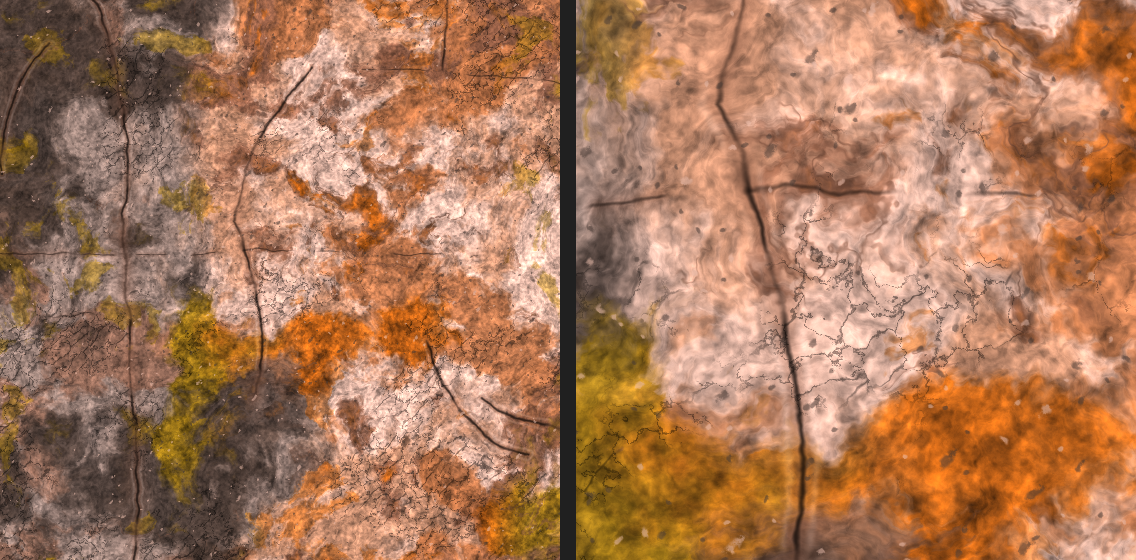
Left, the full canvas; right, a detail of the centre.
Reproduce this texture procedurally as a Shadertoy shader.

```glsl
// Weathered mineral wall: pink and tan plaster with rust stains, a cold grey
// flank, ochre blooms, long folds and fine crazing. Warped value noise drives
// the stains; bowed segments make the folds; Voronoi borders make the crazing.

#define DARK   vec3(0.27, 0.22, 0.20)
#define GREY   vec3(0.60, 0.51, 0.48)
#define BROWN  vec3(0.53, 0.34, 0.26)
#define RUST   vec3(0.70, 0.41, 0.24)
#define TAN    vec3(0.80, 0.57, 0.45)
#define PINK   vec3(0.92, 0.74, 0.67)
#define ORANGE vec3(0.74, 0.36, 0.06)
#define OLIVE  vec3(0.56, 0.42, 0.06)
#define GRIT   0.75
#define RELIEF 2.4
#define CRAZE_SCALE 42.0
#define FOLD_WIDTH 0.0022

vec2 hash2(vec2 p) {
    vec3 q = fract(p.xyx * vec3(0.1031, 0.1030, 0.0973));
    q += dot(q, q.yzx + 33.33);
    return fract((q.xx + q.yz) * q.zy);
}

float noise(vec2 p) {
    vec2 i = floor(p), f = fract(p);
    f = f * f * f * (f * (f * 6.0 - 15.0) + 10.0);
    vec2 e = vec2(0.0, 1.0);
    return mix(mix(hash2(i).x, hash2(i + e.yx).x, f.x),
               mix(hash2(i + e).x, hash2(i + e.yy).x, f.x), f.y);
}

float fbm(vec2 p) {
    float sum = 0.0, amp = 0.5, total = 0.0;
    for (int k = 0; k < 7; k++) {
        sum += amp * noise(p);
        total += amp;
        p = mat2(1.6, 1.2, -1.2, 1.6) * p + 17.3;
        amp *= 0.58;
    }
    return sum / total;
}

// Distance to a segment bowed sideways into a parabola
float arc(vec2 p, vec2 a, vec2 b, float bow) {
    vec2 d = b - a, q = p - a;
    float t = clamp(dot(q, d) / dot(d, d), 0.0, 1.0);
    return length(q - d * t - normalize(vec2(-d.y, d.x)) * bow * 4.0 * t * (1.0 - t));
}

// Soft elliptical region
float blob(vec2 p, vec2 centre, vec2 size) {
    vec2 q = (p - centre) / size;
    return exp(-dot(q, q));
}

// Distance to the nearest Voronoi border, in cells
float craze(vec2 p) {
    vec2 i = floor(p);
    float near = 8.0, second = 8.0;
    for (int k = 0; k < 9; k++) {
        vec2 c = i + vec2(k % 3, k / 3) - 1.0;
        float d = length(c + hash2(c) - p);
        second = min(second, max(near, d));
        near = min(near, d);
    }
    return second - near;
}

void mainImage(out vec4 fragColor, in vec2 fragCoord) {
    vec2 p = fragCoord / iResolution.xy;
    float px = 1.0 / iResolution.y;
    vec2 warp = vec2(fbm(p * 5.0 + 3.1), fbm(p * 5.0 + 41.7)) - 0.5;
    vec2 w = p + 0.16 * warp;

    // Stain fields
    float broad = fbm(w * 4.0 + 7.0);
    float patches = fbm(w * 7.0 + 23.0);
    float stain = fbm(w * vec2(6.0, 8.0) + 61.0);
    float mottle = fbm(w * 13.0 + 90.0);
    float fine = fbm(p * 60.0 + 5.0);

    // Warm plaster with rust
    float glow = blob(p, vec2(0.83, 0.60), vec2(0.22, 0.18)) + 0.7 * blob(p, vec2(0.6, 0.68), vec2(0.12));
    float upper = smoothstep(0.66, 0.95, p.y);
    vec3 col = mix(TAN, PINK, smoothstep(0.42, 0.62, patches + 0.17 * glow - 0.04 * upper));
    float rust = stain + 0.13 * upper - 0.10 * glow;
    col = mix(col, RUST, 0.85 * smoothstep(0.50, 0.62, rust));
    col = mix(col, BROWN, 0.85 * smoothstep(0.54, 0.66, mottle + 0.09 * upper - 0.08 * glow));

    // Cold grey flank and dark soot
    float edge = 0.25 + 0.24 * smoothstep(0.38, 0.08, p.y) + 0.26 * smoothstep(0.87, 1.0, p.y);
    float cold = smoothstep(0.14, -0.12, p.x - edge + 0.9 * (broad - 0.5));
    float soot = 0.17 * blob(p, vec2(0.0, 0.88), vec2(0.16, 0.2)) + 0.18 * blob(p, vec2(0.45, 0.98), vec2(0.14, 0.08))
               + 0.18 * blob(p, vec2(0.37, 0.1), vec2(0.16, 0.2));
    vec3 stone = mix(GREY, BROWN, 0.6 * smoothstep(0.5, 0.62, stain));
    stone = mix(stone, DARK, smoothstep(0.43, 0.60, 0.5 * (mottle + patches) + soot));
    col = mix(col, stone, 0.92 * cold);

    // Ochre blooms, olive at the left turning orange to the right
    float bloom = blob(w, vec2(0.34, 0.42), vec2(0.06, 0.09)) + blob(w, vec2(0.52, 0.39), vec2(0.13, 0.035))
                + blob(w, vec2(0.73, 0.42), vec2(0.07, 0.05)) + 0.7 * blob(w, vec2(0.31, 0.22), vec2(0.04, 0.1))
                + blob(w, vec2(0.96, 0.1), vec2(0.07, 0.04));
    float bloomMask = smoothstep(0.62, 0.9, 0.55 * bloom + mottle) + 0.6 * smoothstep(0.61, 0.68, fbm(w * 11.0 + 130.0));
    vec3 ochre = mix(OLIVE, ORANGE, smoothstep(0.36, 0.46, p.x + 0.3 * warp.x) * smoothstep(0.95, 0.85, p.x));
    col = mix(col, ochre * (0.65 + 0.7 * fine), 0.85 * min(bloomMask, 1.0));

    // Wandering mineral veins
    float vein = smoothstep(0.012, 0.0, abs(broad - 0.48)) * smoothstep(0.42, 0.6, mottle);
    col = mix(col, BROWN * 0.85, 0.55 * vein);

    // Raking light and grit
    vec2 tilt = vec2(0.003, -0.003);
    float slope = fbm(w * 16.0 + 11.0) - fbm((w + tilt) * 16.0 + 11.0);
    col *= 1.0 + RELIEF * slope + GRIT * (fine - 0.5) + 0.25 * (noise(p * 230.0) - 0.5);

    // Long folds and level seams
    vec2 f = p + 0.035 * warp + 0.004 * (vec2(noise(p * 45.0), noise(p * 45.0 + 9.0)) - 0.5);
    float fold = arc(f, vec2(0.17, 1.0), vec2(0.22, 0.62), 0.025);
    fold = min(fold, arc(f, vec2(0.22, 0.62), vec2(0.24, 0.0), 0.008));
    fold = min(fold, arc(f, vec2(0.09, 0.92), vec2(0.0, 0.69), -0.025));
    fold = min(fold, arc(f, vec2(0.565, 0.88), vec2(0.42, 0.60), -0.03));
    fold = min(fold, arc(f, vec2(0.42, 0.60), vec2(0.45, 0.28), 0.025));
    fold = min(fold, arc(f, vec2(0.76, 0.39), vec2(0.94, 0.19), 0.035 * -1.0));
    fold = min(fold, arc(f, vec2(0.86, 0.29), vec2(1.0, 0.23), -0.008));
    fold = min(fold, arc(f, vec2(0.79, 1.0), vec2(0.785, 0.87), 0.0));
    float seam = min(arc(f, vec2(0.0, 0.55), vec2(0.85, 0.545), 0.0), arc(f, vec2(0.0, 0.45), vec2(0.2, 0.44), 0.0));
    seam = min(seam, arc(f, vec2(0.65, 0.875), vec2(1.0, 0.85), 0.0));
    float worn = smoothstep(0.32, 0.58, noise(p * 22.0 + 70.0));
    col = mix(col, BROWN, 0.5 * exp(-fold / 0.009) + 0.35 * worn * exp(-seam / 0.006));
    col *= 1.0 - (0.3 + 0.35 * worn) * smoothstep(FOLD_WIDTH + px, 0.0, fold);
    col *= 1.0 - 0.4 * worn * smoothstep(FOLD_WIDTH, 0.0, seam);
    col += 0.09 * worn * smoothstep(0.004, 0.0, abs(fold - 0.008));

    // Fine crazing in patches
    float cracks = craze((p + 0.05 * warp) * CRAZE_SCALE + 1.5 * fine);
    float crazed = smoothstep(0.5, 0.62, fbm(p * 8.0 + 200.0));
    col *= 1.0 - 0.42 * crazed * smoothstep(0.07 + px * CRAZE_SCALE, 0.0, cracks);

    // Scattered pale and dark flecks
    for (int k = 0; k < 3; k++) {
        vec2 g = p * (38.0 + 19.0 * float(k)) + 0.7 * fine, cell = floor(g);
        vec2 r = hash2(cell + 31.0 * float(k));
        float dotMask = smoothstep(0.16, 0.06, length(g - cell - 0.25 - 0.5 * r)) * step(0.86, hash2(cell + 77.0).y);
        col = mix(col, r.x > 0.55 ? PINK : DARK, 0.55 * dotMask);
    }
    fragColor = vec4(clamp(col, 0.0, 1.0), 1.0);
}
```
